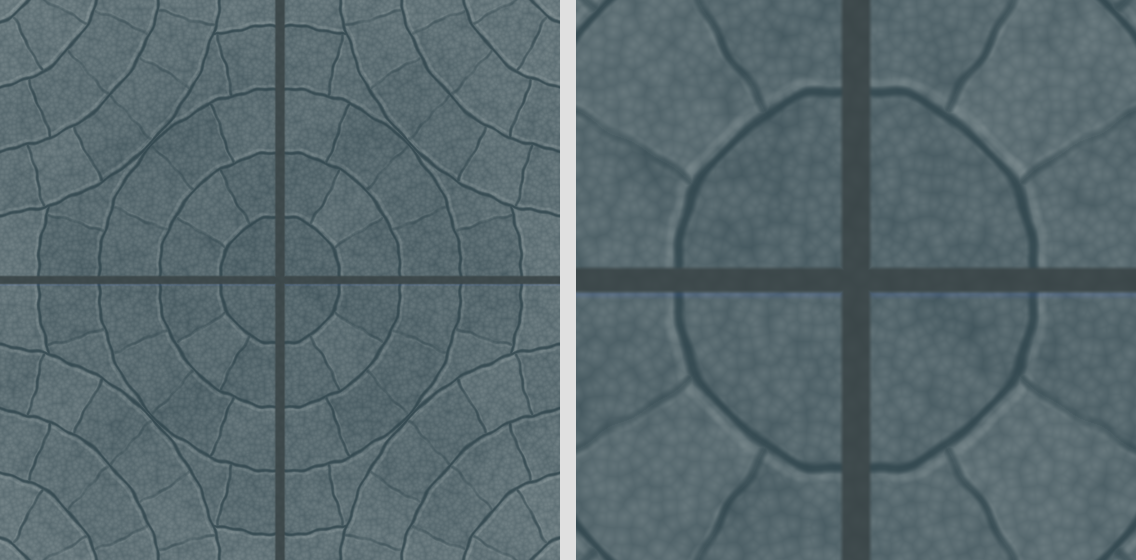
Left: the whole. Right: its middle third, enlarged.
Reproduce this texture procedurally as a Shadertoy shader.

```glsl
// Four mirrored slate paving tiles: concentric rings of hand-cut setts, split by a dark grout cross.

const vec2  PITCH        = vec2(0.108, 0.1135); // ring spacing across and up
const vec2  CORNER       = vec2(4.93, 5.02);    // centre of the corner rings, in ring units
const float CORNER_RINGS = 4.0;
const float GROOVE_WIDTH = 0.040;               // half width with soft edge, in ring units
const vec2  GROUT_HALF   = vec2(0.0085, 0.0072);
const vec2  BEVEL_SHIFT  = vec2(0.045);         // offset of the lit rim beside a groove
const float QUARTER_TURN = 1.5707963;

const vec3 STONE  = vec3(0.345, 0.415, 0.438);
const vec3 GROOVE = vec3(0.185, 0.270, 0.300);
const vec3 GROUT  = vec3(0.240, 0.285, 0.295);
const vec3 TINT   = vec3(1.0, 0.92, 0.86);      // colour of brightness changes
const vec3 FRINGE = vec3(0.00, 0.01, 0.07);     // bluish rim under the grout

float hash(vec2 p) {
    p = fract(p * vec2(0.1031, 0.1137));
    p += dot(p, p.yx + 33.33);
    return fract((p.x + p.y) * p.x * 17.3);
}

// Distance to the nearest scattered point
float cellular(vec2 p) {
    vec2 cell = floor(p);
    float nearest = 2.0;
    for (int y = -1; y <= 1; y++)
    for (int x = -1; x <= 1; x++) {
        vec2 c = cell + vec2(x, y);
        vec2 point = c + vec2(hash(c + 7.0), hash(c + 91.0));
        nearest = min(nearest, distance(p, point));
    }
    return nearest;
}

// Uneven, hand-cut edges
vec2 wobble(vec2 q) {
    return q + 0.016 * sin(8.0 * q.yx + vec2(0.4, 2.1))
             + 0.009 * sin(21.0 * q.yx + 5.0 * q + vec2(1.7, 0.3));
}

float line(float dist) {
    return 1.0 - smoothstep(0.004, GROOVE_WIDTH, dist);
}

// x: groove depth, y: random value of the stone
vec2 setts(vec2 q) {
    q = wobble(q);
    float cornerDist = distance(q, CORNER);
    bool inCorner = cornerDist < CORNER_RINGS;
    vec2 v = inCorner ? CORNER - q : q;
    float r = length(v);
    float ring = floor(r);

    // Ring grooves
    float ringDist = abs(r - clamp(round(r), 1.0, CORNER_RINGS));
    float depth = line(min(ringDist, abs(cornerDist - CORNER_RINGS)));

    // Radial joints: 3, 4 and 6 stones per quarter ring
    float sector = 0.0;
    if (ring >= 1.0 && ring <= 3.0) {
        float count = ring + 2.0 + step(2.5, ring);
        float t = atan(v.y, v.x) / QUARTER_TURN * count;
        float joint = clamp(round(t), 1.0, count - 1.0);
        sector = floor(t);
        if (!inCorner && ring == 3.0) { // end blocks beside a wedge-shaped stone
            joint = t < 3.0 ? 1.0 : 5.0;
            sector = t < 1.0 ? 0.0 : t < 5.0 ? 2.0 : 5.0;
        }
        float steepness = smoothstep(0.5, 0.75, joint / count);
        float strength = mix(0.5, 0.85, steepness) + 0.12 * sin(9.0 * r + 4.0 * joint);
        depth = max(depth, strength * line(abs(t - joint) * r * QUARTER_TURN / count));
    }
    float id = hash(vec2(ring * 13.0 + 5.0, sector * 29.0 + (inCorner ? 71.0 : 3.0)));
    return vec2(depth, id);
}

void mainImage(out vec4 fragColor, in vec2 fragCoord) {
    vec2 uv = fragCoord / iResolution.xy;
    vec2 centred = uv - 0.5;
    vec2 q = abs(centred) / PITCH;
    vec2 sett = setts(q);
    float rim = setts(q - BEVEL_SHIFT).x;

    // Stone: paler corners, sett variation, mottling and fine grain
    float shade = 0.055 * smoothstep(0.25, 0.70, length(centred));
    shade += 0.030 * (sett.y - 0.5);
    shade += 0.050 * (0.45 - cellular(uv * 42.0));
    shade += 0.075 * (0.45 - cellular(uv * 125.0 + 17.0));
    shade += 0.008 * sin(19.0 * uv.x + 3.0 * sin(13.0 * uv.y));
    vec3 color = STONE + shade * TINT;

    // Grooves with a lit rim on the outward side
    color += 0.060 * rim * (1.0 - sett.x) * TINT;
    color = mix(color, GROOVE, 0.80 * sett.x);

    // Grout cross
    float below = -centred.y - GROUT_HALF.y;
    color += FRINGE * smoothstep(-0.001, 0.001, below) * (1.0 - smoothstep(0.001, 0.005, below));
    vec2 soft = vec2(0.0015) + 0.5 / iResolution.xy;
    vec2 bars = 1.0 - smoothstep(GROUT_HALF - soft, GROUT_HALF + soft, abs(centred));
    float grain = 0.02 * (0.45 - cellular(uv * 90.0));
    color = mix(color, GROUT + grain, max(bars.x, bars.y));

    fragColor = vec4(color, 1.0);
}
```
